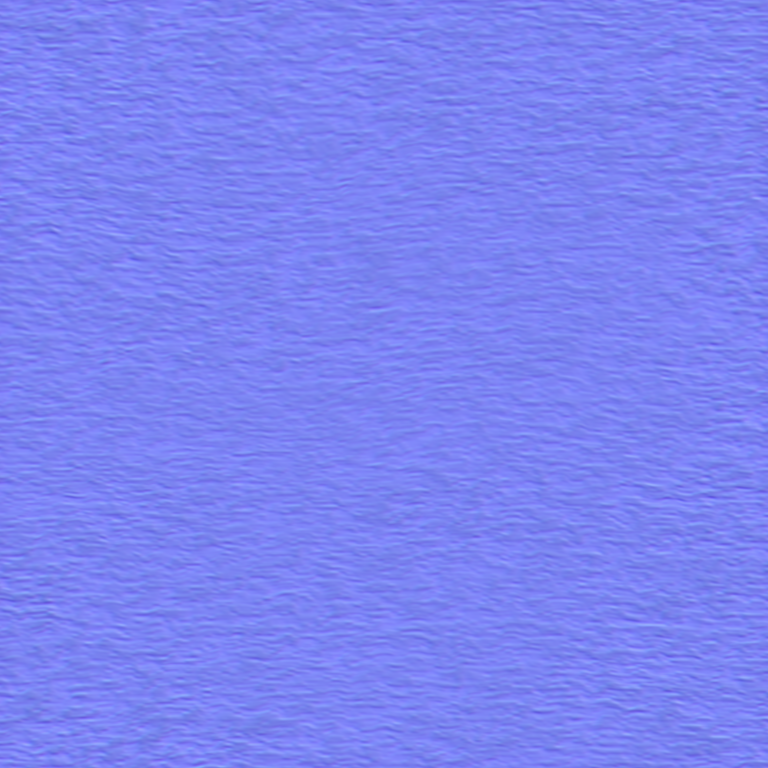
Reproduce this texture map procedurally as a WebGL 1 fragment shader.

```glsl
precision highp float;

uniform vec2 u_resolution;

const vec3 BASE_COLOR = vec3(0.485, 0.517, 0.953);
const vec3 TILT_Y_TINT = vec3(0.017, 0.034, 0.012);
const vec3 TILT_X_TINT = vec3(0.013, 0.004, 0.002);
const vec3 RELIEF_TINT = vec3(0.015, 0.011, 0.021);
const vec3 BORDER_TINT = vec3(-0.006, -0.016, -0.006);

float hash(vec2 p) {
  vec3 q = fract(p.xyx * vec3(0.1031, 0.1030, 0.0973));
  q += dot(q, q.yzx + 33.33);
  return fract((q.x + q.y) * q.z);
}

vec2 fade(vec2 t) {
  return t * t * t * (t * (t * 6.0 - 15.0) + 10.0);
}

// Smooth noise, used for the broad bends of the grain
float noise(vec2 p) {
  vec2 cell = floor(p);
  vec2 t = fade(fract(p));
  float low = mix(hash(cell), hash(cell + vec2(1.0, 0.0)), t.x);
  float high = mix(hash(cell + vec2(0.0, 1.0)), hash(cell + 1.0), t.x);
  return mix(low, high, t.y);
}

// One strand: noise along x with its own random shift
float strand(float x, float row) {
  float shifted = x + 17.0 * hash(vec2(row, 71.0));
  float cell = floor(shifted);
  float t = fade(vec2(shifted - cell)).x;
  return mix(hash(vec2(cell, row)), hash(vec2(cell + 1.0, row)), t);
}

// Stacked strands blended across y
float fibres(vec2 p) {
  float row = floor(p.y);
  float t = fade(fract(p)).y;
  return mix(strand(p.x, row), strand(p.x, row + 1.0), t);
}

// Bends the straight strands into shallow waves
vec2 bendGrain(vec2 p) {
  float broad = noise(p * vec2(3.0, 4.0) + 5.0) - 0.5;
  float medium = noise(p * vec2(10.0, 13.0) + 31.0) - 0.5;
  float fine = noise(p * vec2(48.0, 40.0) + 57.0) - 0.5;
  return p + vec2(0.0, 0.03 * broad + 0.006 * medium + 0.003 * fine);
}

// Long, medium and short fibres, centred on zero
float grainHeight(vec2 p) {
  vec2 q = bendGrain(p) + 1.0;
  float height = 0.20 * fibres(q * vec2(12.0, 130.0));
  height += 0.50 * fibres(q * vec2(42.0, 205.0) + 200.0);
  height += 0.35 * fibres(q * vec2(105.0, 270.0) + 500.0);
  return height - 0.525;
}

// Surface tilt from central differences
vec2 grainTilt(vec2 p, vec2 reach) {
  vec2 dx = vec2(reach.x, 0.0);
  vec2 dy = vec2(0.0, reach.y);
  return vec2(grainHeight(p + dx) - grainHeight(p - dx),
              grainHeight(p + dy) - grainHeight(p - dy));
}

// Slightly calmer towards the centre, with soft patches
float grainStrength(vec2 p) {
  float rim = smoothstep(0.15, 0.7, length(p - 0.5));
  return mix(0.88, 1.15, rim) * mix(0.85, 1.15, noise(p * vec2(5.0, 9.0) + 90.0));
}

// One on the canvas border, fading inward
float borderAmount(vec2 p) {
  vec2 inset = min(p, 1.0 - p);
  return 1.0 - smoothstep(0.0, 0.02, min(inset.x, inset.y));
}

void main() {
  vec2 uv = gl_FragCoord.xy / u_resolution;
  float strength = grainStrength(uv);
  vec2 tilt = grainTilt(uv, vec2(0.003, 0.0015)) * vec2(10.0, 6.7) * strength;
  float relief = grainHeight(uv) * 7.0 * strength;

  vec3 color = BASE_COLOR;
  color += TILT_Y_TINT * tilt.y + TILT_X_TINT * tilt.x;
  color += RELIEF_TINT * relief;
  color += BORDER_TINT * borderAmount(uv);
  color.b = min(color.b, 0.99);
  gl_FragColor = vec4(color, 1.0);
}
```
